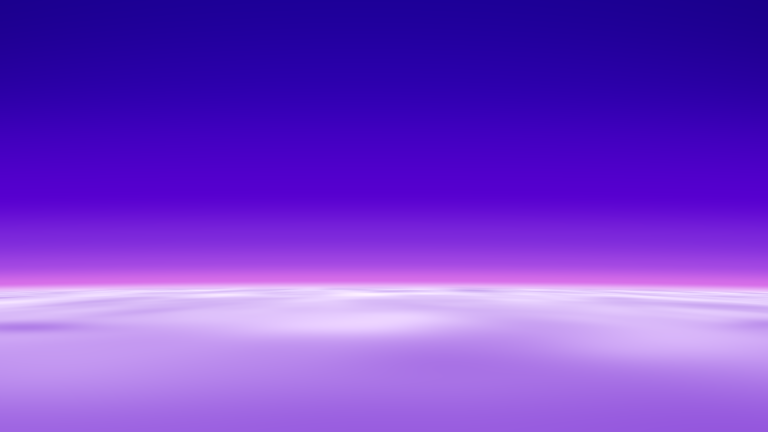
This background is drawn by a Shadertoy shader. Its source:

```glsl
// Violet dusk sky glowing over a soft sea of clouds with a curved horizon

vec2 hashGradient(vec2 cell) {
    vec2 q = vec2(dot(cell, vec2(127.1, 311.7)), dot(cell, vec2(269.5, 183.3)));
    return 2.0 * fract(sin(q) * 43758.55) - 1.0;
}

float gradientNoise(vec2 p) {
    vec2 i = floor(p), f = fract(p);
    vec2 u = f * f * f * (f * (f * 6.0 - 15.0) + 10.0);
    float a = dot(hashGradient(i), f);
    float b = dot(hashGradient(i + vec2(1, 0)), f - vec2(1, 0));
    float c = dot(hashGradient(i + vec2(0, 1)), f - vec2(0, 1));
    float d = dot(hashGradient(i + vec2(1, 1)), f - vec2(1, 1));
    return mix(mix(a, b, u.x), mix(c, d, u.x), u.y);
}

float fbm(vec2 p) {
    float sum = 0.0, amplitude = 0.6;
    for (int i = 0; i < 3; i++) {
        sum += amplitude * gradientNoise(p);
        p = mat2(1.6, 0.4, -0.4, 1.6) * p + 7.3;
        amplitude *= 0.45;
    }
    return sum;
}

// Soft elliptical patch
float patchAt(vec2 uv, vec2 center, vec2 radius) {
    vec2 q = (uv - center) / radius;
    return exp(-dot(q, q));
}

vec3 skyColor(float h, vec2 uv) {
    vec3 sky = mix(vec3(0.35, 0.0, 0.82), vec3(0.20, 0.0, 0.715), smoothstep(0.16, 0.50, h));
    sky = mix(sky, vec3(0.11, 0.0, 0.59), smoothstep(0.34, 0.72, h));
    // Layers of glow, warmer toward the horizon
    sky = mix(sky, vec3(0.50, 0.17, 0.86), smoothstep(0.225, 0.10, h));
    sky = mix(sky, vec3(0.65, 0.29, 0.89), smoothstep(0.12, 0.045, h));
    sky = mix(sky, vec3(0.84, 0.43, 0.91), smoothstep(0.06, 0.014, h));
    sky = mix(sky, vec3(0.92, 0.74, 0.98), smoothstep(0.018, 0.0, h));
    return sky * (1.0 - 0.08 * pow(abs(uv.x - 0.47) * 2.0, 2.0) * smoothstep(0.2, 0.6, h));
}

vec3 cloudColor(float depth, vec2 uv) {
    // Perspective: far clouds shrink into thin streaks
    float distance = 0.1 / (depth + 0.03);
    float billow = fbm(vec2((uv.x - 0.5) * distance * 4.0 + 3.0, distance * 1.6));
    vec3 cloud = mix(vec3(0.90, 0.81, 0.99), vec3(0.77, 0.60, 0.945), smoothstep(0.0, 0.13, depth));
    cloud = mix(cloud, vec3(0.61, 0.38, 0.88), smoothstep(0.08, 0.34, depth));

    // Broad lit banks and shaded hollows
    float light = billow * mix(0.55, 0.25, smoothstep(0.0, 0.15, depth));
    light += 0.16 * patchAt(uv, vec2(0.48, 0.245), vec2(0.13, 0.028));
    light += 0.14 * patchAt(uv, vec2(0.84, 0.20), vec2(0.17, 0.04));
    light += 0.07 * patchAt(uv, vec2(0.05, 0.13), vec2(0.20, 0.08));
    light -= 0.28 * patchAt(uv, vec2(0.03, 0.243), vec2(0.11, 0.014));
    light -= 0.18 * patchAt(uv, vec2(1.0, 0.25), vec2(0.05, 0.013));
    light -= 0.10 * patchAt(uv, vec2(0.56, 0.17), vec2(0.16, 0.045));
    return cloud + light * vec3(0.50, 0.70, 0.22);
}

void mainImage(out vec4 fragColor, in vec2 fragCoord) {
    vec2 uv = fragCoord / iResolution.xy;
    float horizon = 0.334 - 0.036 * (uv.x - 0.47) * (uv.x - 0.47);
    float h = uv.y - horizon;
    vec3 color = mix(cloudColor(max(-h, 0.0), uv), skyColor(max(h, 0.0), uv),
                     smoothstep(-0.006, 0.005, h));
    fragColor = vec4(clamp(color, 0.0, 1.0), 1.0);
}
```
